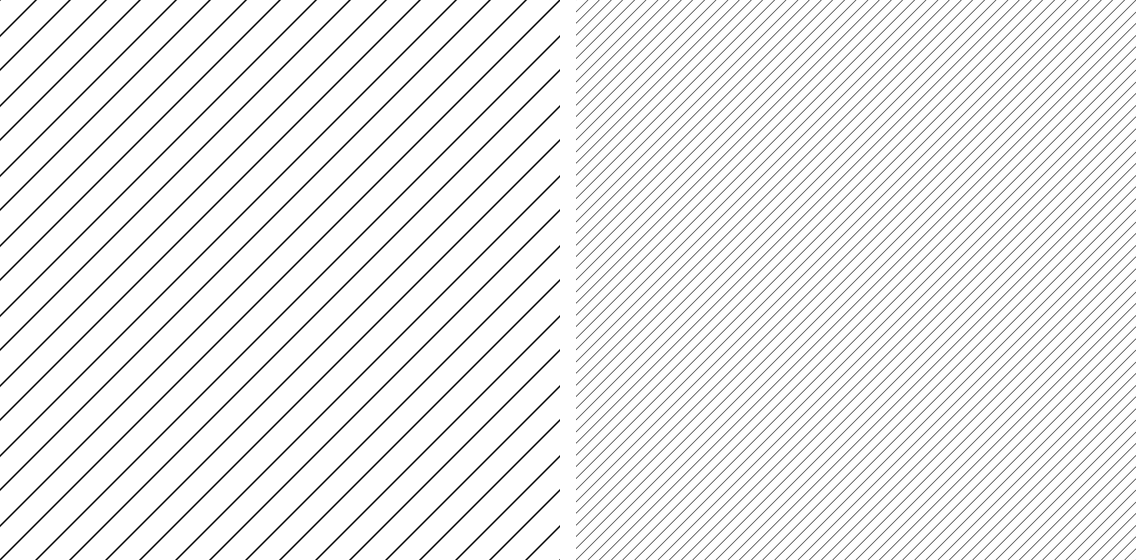
Left: one tile. Right: repeated 3 by 3.
A three.js fragment shader for this pattern:

```glsl
// Thin black diagonal lines rising to the right on white, sixteen across and down.
// Eight wrapped periods along x - y each hold two lines, the second set slightly
// past the middle, so that the gaps alternate between wide and narrow.

varying vec2 vUv;

const float PERIODS = 8.0;             // whole number, so the edges join
const float SECOND_LINE = 33.0 / 64.0; // place of the second line in a period
const float HALF_WIDTH = 0.98 / 512.0; // measured along x, in canvas units
const float SOFTNESS = 1.0 / 512.0;    // half the width of the smoothed edge
const vec3 PAPER = vec3(1.0);
const vec3 INK = vec3(0.0);

// Distance along x to the nearest line, in canvas units.
float lineDistance(float across, float offset, float periods) {
  float phase = fract(across * periods - offset + 0.5) - 0.5;
  return abs(phase) / periods;
}

// Smooth coverage of a line: 1 at its centre, 0 outside.
float lineCoverage(float dist, float halfWidth, float softness) {
  return 1.0 - smoothstep(halfWidth - softness, halfWidth + softness, dist);
}

void main() {
  float across = vUv.x - vUv.y;

  // Nearest of the two lines in the period
  float dist = min(lineDistance(across, 0.0, PERIODS),
                   lineDistance(across, SECOND_LINE, PERIODS));

  float ink = lineCoverage(dist, HALF_WIDTH, SOFTNESS);
  gl_FragColor = vec4(mix(PAPER, INK, ink), 1.0);
}
```
